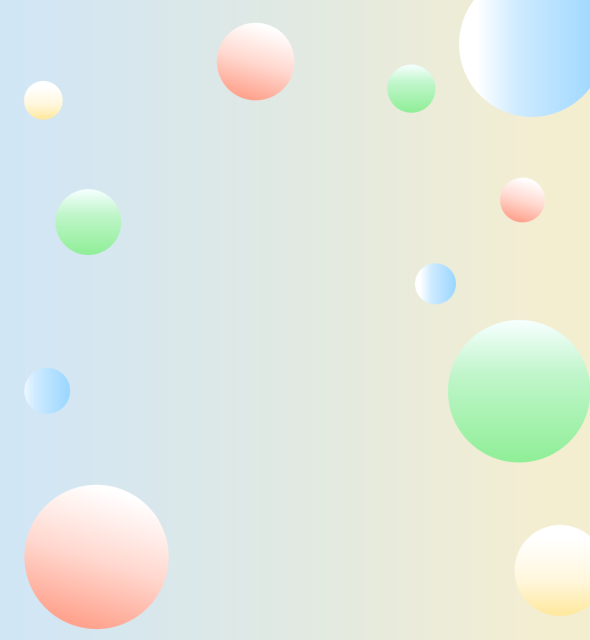
Reproduce this background procedurally as a WebGL 2 fragment shader.

```glsl
#version 300 es
precision highp float;
// Soft pastel bubbles floating over a horizontal blue-to-cream wash.
// Each bubble is an antialiased disc filled by a three-stop linear gradient;
// its family (blue, green, coral, cream) sets the colours and the direction.

uniform vec2 u_resolution;
out vec4 outColor;

// Backdrop colours and the stretch of the width they blend across
const vec3 SKY = vec3(0.82, 0.90, 0.962);
const vec3 MIST = vec3(0.88, 0.914, 0.888);
const vec3 CREAM = vec3(0.957, 0.933, 0.82);
const float WASH_START = 0.03;
const float WASH_MID = 0.49;
const float WASH_END = 0.93;

// Bubbles, in canvas heights: centre x, centre y, radius, gradient start.
// Consecutive runs of FAMILY_SIZE share one family.
const int BUBBLE_COUNT = 11;
const int FAMILY_SIZE = 3;
const vec4 BUBBLES[BUBBLE_COUNT] = vec4[](
  vec4(0.831, 0.931, 0.1137, 0.0),
  vec4(0.6805, 0.5566, 0.032, 0.0),
  vec4(0.0738, 0.3893, 0.0358, 0.22),
  vec4(0.6428, 0.8615, 0.0376, 0.0),
  vec4(0.138, 0.653, 0.0514, 0.0),
  vec4(0.8112, 0.3887, 0.1113, 0.0),
  vec4(0.3995, 0.9038, 0.0606, 0.0),
  vec4(0.8164, 0.6875, 0.035, 0.0),
  vec4(0.1508, 0.1298, 0.1127, 0.0),
  vec4(0.0677, 0.8433, 0.0302, 0.0),
  vec4(0.875, 0.1087, 0.071, 0.0));

// Gradient of each family: light, middle and deep colour
const vec3 LIGHT[4] = vec3[](
  vec3(1.0), vec3(0.965, 1.0, 1.0), vec3(1.0), vec3(1.0));
const vec3 MIDDLE[4] = vec3[](
  vec3(0.81, 0.92, 1.0), vec3(0.755, 0.962, 0.795),
  vec3(1.0, 0.845, 0.81), vec3(1.0, 0.965, 0.86));
const vec3 DEEP[4] = vec3[](
  vec3(0.62, 0.845, 1.0), vec3(0.56, 0.935, 0.59),
  vec3(1.0, 0.64, 0.56), vec3(1.0, 0.91, 0.61));

// Positions of those three stops, and the heading from light to deep
const vec3 STOPS[4] = vec3[](
  vec3(0.12, 0.4, 0.95), vec3(0.0, 0.38, 1.0),
  vec3(0.03, 0.52, 0.97), vec3(0.15, 0.62, 1.0));
const vec2 HEADING[4] = vec2[](
  vec2(1.0, 0.0), vec2(0.0, -1.0), vec2(-0.29, -0.957), vec2(0.0, -1.0));

float ramp(float a, float b, float t) {
  return clamp((t - a) / (b - a), 0.0, 1.0);
}

vec3 threeStops(vec3 a, vec3 b, vec3 c, vec3 stops, float t) {
  vec3 firstHalf = mix(a, b, ramp(stops.x, stops.y, t));
  return mix(firstHalf, c, ramp(stops.y, stops.z, t));
}

vec3 bubbleColor(int family, vec2 local, float start) {
  float t = 0.5 + 0.5 * dot(local, HEADING[family]);
  return threeStops(LIGHT[family], MIDDLE[family], DEEP[family],
                    STOPS[family], mix(start, 1.0, t));
}

void main() {
  vec2 p = gl_FragCoord.xy / u_resolution.y;
  float across = gl_FragCoord.x / u_resolution.x;
  float pixel = 1.0 / u_resolution.y;

  // Backdrop wash
  vec3 color = threeStops(SKY, MIST, CREAM,
                          vec3(WASH_START, WASH_MID, WASH_END), across);

  // Bubbles
  for (int i = 0; i < BUBBLE_COUNT; i++) {
    vec4 bubble = BUBBLES[i];
    vec2 offset = p - bubble.xy;
    float edge = length(offset) - bubble.z;
    float cover = 1.0 - smoothstep(-0.75 * pixel, 0.75 * pixel, edge);
    vec3 fill = bubbleColor(i / FAMILY_SIZE, offset / bubble.z, bubble.w);
    color = mix(color, fill, cover);
  }

  outColor = vec4(color, 1.0);
}
```
